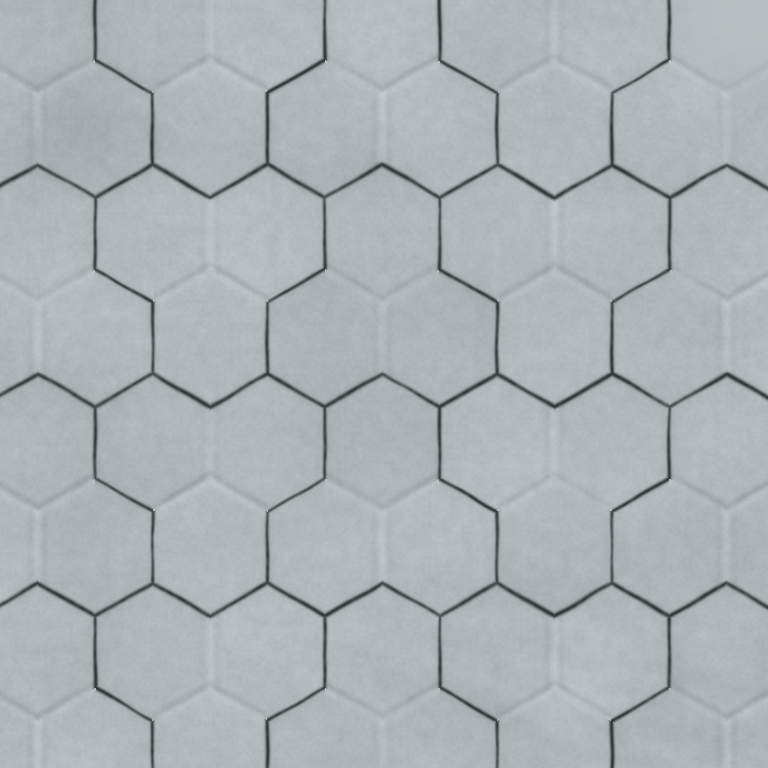
Reproduce this texture procedurally as a WebGL 1 fragment shader.

```glsl
precision highp float;
uniform vec2 u_resolution;

float hash(vec2 p) {
  return fract(sin(dot(p, vec2(127.1, 311.7))) * 43758.545);
}

vec2 gradient(vec2 cell) {
  float angle = 6.2832 * hash(cell);
  return vec2(cos(angle), sin(angle));
}

float gradientNoise(vec2 p) {
  vec2 i = floor(p), f = fract(p);
  vec2 u = f * f * f * (f * (f * 6.0 - 15.0) + 10.0);
  vec2 e = vec2(1.0, 0.0);
  float low = mix(dot(gradient(i), f), dot(gradient(i + e), f - e), u.x);
  float high = mix(dot(gradient(i + e.yx), f - e.yx), dot(gradient(i + 1.0), f - 1.0), u.x);
  return mix(low, high, u.y);
}

float fbm(vec2 p) {
  float sum = 0.0, amplitude = 1.0;
  for (int i = 0; i < 4; i++) {
    sum += amplitude * gradientNoise(p);
    p = p * 2.03 + 17.3;
    amplitude *= 0.55;
  }
  return sum;
}

float bell(float d, float width) {
  return exp(-d * d / (width * width));
}

void main() {
  vec2 uv = gl_FragCoord.xy / u_resolution;
  float pixel = 1.0 / (0.1495 * u_resolution.y);

  // One unit is a hexagon width; y runs downward
  vec2 p = vec2(uv.x - 0.124, 0.764 - uv.y) / 0.1495;
  p += 0.012 * vec2(gradientNoise(p * 3.1), gradientNoise(p * 3.1 + 40.0));

  // Nearest zigzag between rows, alternating in phase
  float rowHeight = 0.911;
  float boundary = floor(p.y / rowHeight + 0.5);
  float oddBoundary = mod(boundary, 2.0);
  float zigzag = 0.577 * (abs(fract(p.x) - 0.5) - 0.25) * (1.0 - 2.0 * oddBoundary);
  float slant = (p.y - boundary * rowHeight - zigzag) * 0.866;

  // Nearest upright edge within the row
  float row = boundary - step(slant, 0.0);
  float oddRow = mod(row, 2.0);
  float x = p.x - 0.5 * oddRow;
  float edge = floor(x + 0.5);
  float upright = x - edge;
  vec2 cell = vec2(floor(x), row);

  // Three hexagons form a stone: inner edges are grooves, outer ones open joints
  float slantGroove = oddBoundary * step(0.5, mod(floor(p.x * 2.0), 3.0));
  float uprightGroove = 1.0 - step(0.5, abs(mod(edge, 3.0) - 1.0 - oddRow));
  float joint = min(abs(slant) + 9.0 * slantGroove, abs(upright) + 9.0 * uprightGroove);

  // Concrete face: hexagon tones, smudges and grain
  float smudges = fbm(uv * vec2(5.0, 7.0) + 3.0);
  float streaks = gradientNoise(vec2(uv.x - 0.5 * uv.y, uv.y + 0.4 * uv.x) * vec2(8.0, 26.0));
  float smooth_corner = smoothstep(0.82, 0.98, uv.x) * smoothstep(0.85, 0.97, uv.y);
  float shade = 0.024 * (hash(cell + 7.0) - 0.5) + 0.026 * smudges;
  shade += 0.035 * streaks * smoothstep(0.45, 0.1, uv.y) * smoothstep(0.2, 0.8, uv.x);
  shade += 0.022 * fbm(uv * 55.0) + 0.02 * gradientNoise(uv * 210.0);
  shade -= 0.055 * bell(length((uv - vec2(0.11, 0.84)) * vec2(1.0, 1.2)), 0.085);
  shade = mix(shade, 0.03, smooth_corner);

  // Pressed grooves: pale channel with soft grey flanks
  float wear = (0.8 + 0.7 * gradientNoise(p * 1.3 + 9.0)) * (1.0 - 0.7 * smooth_corner);
  float slantRelief = 0.03 * bell(slant - 0.018, 0.035) - 0.06 * bell(slant + 0.035, 0.03);
  float uprightRelief = 0.032 * bell(upright, 0.035) - 0.022 * bell(abs(upright) - 0.065, 0.03);
  shade += wear * (slantGroove * slantRelief + uprightGroove * uprightRelief);

  // Open joints with worn, uneven width and a soft bevel
  float unevenness = gradientNoise(p * 1.7 + 21.0);
  float lineWidth = 0.0165 + 0.006 * unevenness + 0.003 * (1.0 - oddBoundary) * step(abs(slant), abs(upright));
  float line = bell(joint, max(lineWidth, 0.8 * pixel));
  float bevel = exp(-joint / 0.04) * (0.035 + 0.03 * gradientNoise(p * 2.3 + 5.0));
  vec3 concrete = vec3(0.69, 0.72, 0.73) + shade - bevel;
  float depth = clamp(0.9 + 0.35 * unevenness + 0.2 * gradientNoise(p * 14.0), 0.0, 1.0);
  gl_FragColor = vec4(mix(concrete, vec3(0.19, 0.21, 0.21), line * depth), 1.0);
}
```
